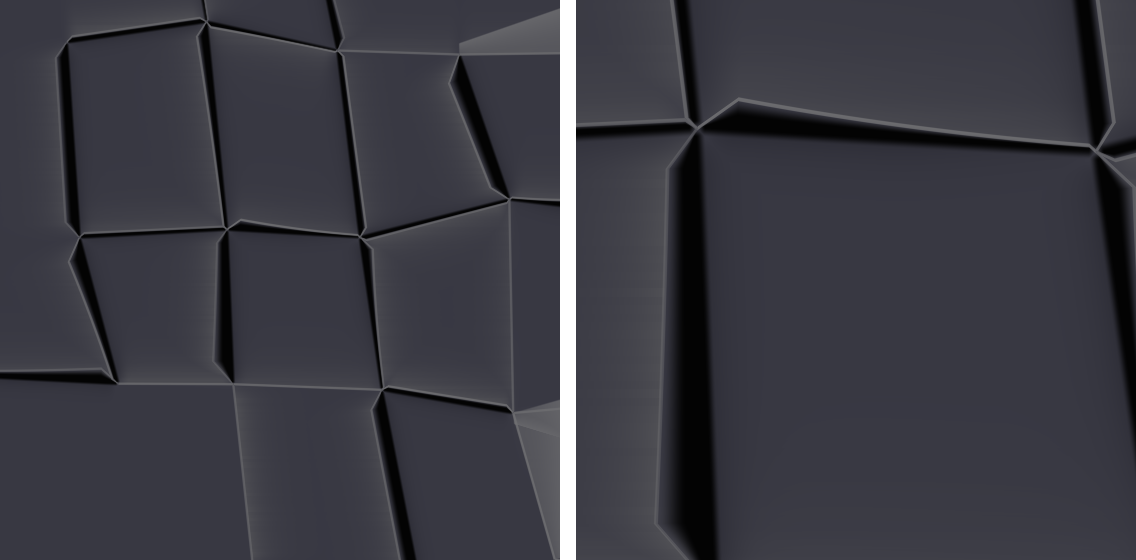
Left: the whole. Right: its middle third, enlarged.
Reproduce this texture procedurally as a WebGL 2 fragment shader.

```glsl
#version 300 es
precision highp float;

uniform vec2 u_resolution;
out vec4 fragColor;

float hash(vec2 p) {
    return fract(sin(dot(p, vec2(127.1, 311.7))) * 43758.5453);
}

// Corner of a slab on a sheared, jittered lattice
vec2 corner(vec2 id) {
    vec2 jitter = vec2(hash(id + 3.7), hash(id + 18.3)) - 0.5;
    return vec2(0.40, 0.62) + id * vec2(0.24, 0.32) - vec2(0.04 * id.y, 0.0) + jitter * vec2(0.07, 0.09);
}

void main() {
    vec2 uv = gl_FragCoord.xy / u_resolution;
    float px = 1.0 / min(u_resolution.x, u_resolution.y);

    float row = floor((uv.y - 0.62) / 0.32);
    float column = floor((uv.x - 0.40 + 0.04 * row) / 0.24);

    float glow = 0.0, shadow = 0.0, crevice = 0.0, rim = 0.0, pale = 0.0;

    // Gather the joints around this point
    for (int j = -2; j <= 2; j++)
    for (int i = -2; i <= 2; i++)
    for (int k = 0; k < 2; k++) {
        vec2 id = vec2(column, row) + vec2(i, j);
        vec2 seed = id + 41.3 * float(k + 1);
        vec2 a = corner(id);
        vec2 b = corner(id + (k == 0 ? vec2(1, 0) : vec2(0, 1)));
        vec2 middle = 0.5 * (a + b) - 0.5;
        float outward = length(middle);

        // Joints vanish more often away from the centre
        if (hash(seed) < 0.6 * smoothstep(0.25, 0.65, outward)) continue;

        float len = length(b - a);
        vec2 along = (b - a) / len;
        vec2 normal = vec2(-along.y, along.x);
        float t = dot(uv - a, along) / len;
        float side = hash(seed + 5.1) < 0.5 ? -1.0 : 1.0;
        bool isPale = outward > 0.48 && hash(seed + 9.4) > 0.45;
        if (isPale) side = sign(dot(normal, middle));
        float f = side * dot(uv - a, normal);

        float inside = smoothstep(-px, px, t * len) * smoothstep(-px, px, (1.0 - t) * len);
        float ends = smoothstep(-0.04, 0.1, t) * smoothstep(-0.04, 0.1, 1.0 - t);

        // Bevel width runs along the joint and is mitred at both ends
        float w = mix(hash(seed + 2.6), hash(seed + 7.9), t);
        w = 0.036 * w * w + 0.003;
        if (isPale || hash(seed + 13.2) < 0.15) w = 0.0;
        w = max(min(w, min(t, 1.0 - t) * len * 0.8), 0.0);

        float across = f / max(w, 0.0001);
        float dark = (1.0 - smoothstep(0.45, 1.0, across)) * smoothstep(-0.005, 0.001, f);
        crevice = max(crevice, dark * inside * smoothstep(0.0, 0.004, w));
        shadow = max(shadow, exp(-abs(f) / 0.012) * step(f, 0.0) * ends * smoothstep(0.0, 0.01, w));

        float line = 1.0 - smoothstep(0.0007, 0.0007 + 1.5 * px, abs(f - w));
        rim = max(rim, line * inside * mix(0.4, 0.9, hash(seed + 21.7)));

        float lit = smoothstep(-px, px, f - w) * exp(-max(f - w, 0.0) / 0.03);
        glow = max(glow, lit * ends * mix(0.4, 1.0, hash(seed + 30.5)));

        // Broad light facet that fans out from the joint
        if (isPale) {
            float fan = 0.02 + 0.09 * t;
            float band = smoothstep(-px, px, f) * (1.0 - smoothstep(fan - px, fan + px, f));
            pale = max(pale, band * inside * mix(0.5, 1.0, f / fan));
        }
    }

    // Slab colour, faintly streaked where it catches light
    float streak = hash(vec2(floor(uv.y * 200.0), 4.0)) - 0.5;
    vec3 color = vec3(0.22, 0.22, 0.26);
    color = mix(color, vec3(0.33, 0.33, 0.345), glow * (0.85 + 0.15 * streak));
    color = mix(color, vec3(0.40, 0.40, 0.415), pale);
    color = mix(color, vec3(0.12, 0.12, 0.15), shadow * 0.5);
    color = mix(color, vec3(0.01), crevice);
    color = mix(color, vec3(0.44, 0.44, 0.45), rim * (1.0 - 0.5 * crevice));

    fragColor = vec4(color, 1.0);
}
```
